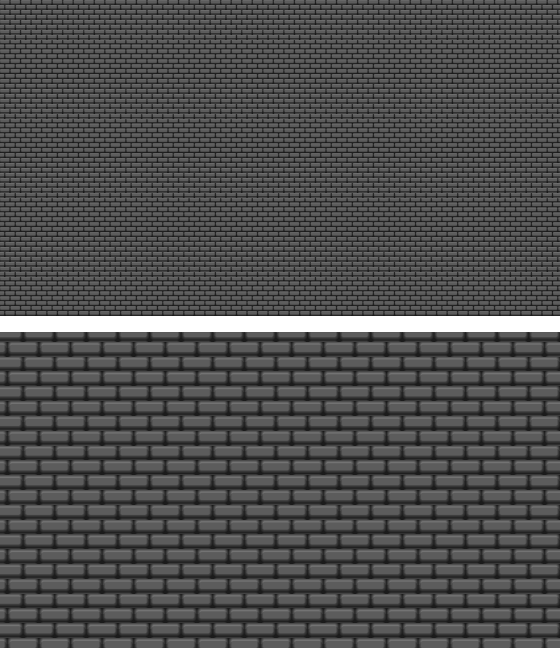
Top: the whole. Bottom: its middle third, enlarged.
Reproduce this pattern procedurally as a Shadertoy shader.

```glsl
// Dark grey running-bond brick wall with small rounded, bevelled bricks.

// Lengths are fractions of the canvas height.
const float ROWS = 64.0;
const float BRICKS_PER_HEIGHT = 30.0;
const vec2 PITCH = vec2(1.0 / BRICKS_PER_HEIGHT, 1.0 / ROWS);
const vec2 JOINT = vec2(0.0032, 0.0035);
const float CORNER_RADIUS = 0.0034;
const float EDGE_SOFTNESS = 0.0042;
const vec2 HIGHLIGHT_SHIFT = vec2(-0.0005, 0.0030);
const vec2 SHADE_SHIFT = vec2(0.0003, -0.0014);

const vec3 MORTAR = vec3(0.105);
const vec3 FACE = vec3(0.362);
const vec3 HIGHLIGHT = vec3(0.45);
const vec3 SHADE = vec3(0.30);

float roundedBox(vec2 p, vec2 halfSize, float radius) {
    vec2 q = abs(p) - halfSize + radius;
    return length(max(q, 0.0)) + min(max(q.x, q.y), 0.0) - radius;
}

// Coverage of one brick centred on the origin, with an edge of given width.
float brickCoverage(vec2 p, float edgeWidth) {
    float d = roundedBox(p, 0.5 * (PITCH - JOINT), CORNER_RADIUS);
    return clamp(0.5 - d / edgeWidth, 0.0, 1.0);
}

void mainImage(out vec4 fragColor, in vec2 fragCoord) {
    float pixel = 1.0 / iResolution.y;
    vec2 uv = fragCoord * pixel;

    // Alternate courses shift by half a brick; the top course starts whole.
    float row = floor(uv.y / PITCH.y);
    uv.x += 0.5 * PITCH.x * (1.0 - mod(row, 2.0));

    // Joints lie at the right and bottom of each cell.
    vec2 cell = fract(uv / PITCH) * PITCH;
    vec2 center = 0.5 * PITCH + 0.5 * vec2(-JOINT.x, JOINT.y);

    // Wrapped offset keeps soft edges continuous across cell borders.
    vec2 p = cell - center;
    p -= PITCH * round(p / PITCH);

    // Bevels are the slivers left when the brick outline is shifted.
    float highlight = 1.0 - brickCoverage(p + HIGHLIGHT_SHIFT, pixel);
    float shade = 1.0 - brickCoverage(p + SHADE_SHIFT, pixel);
    vec3 brick = mix(FACE, SHADE, shade);
    brick = mix(brick, HIGHLIGHT, highlight * step(0.0, p.y));

    float body = brickCoverage(p, max(EDGE_SOFTNESS, pixel));
    fragColor = vec4(mix(MORTAR, brick, body), 1.0);
}
```
